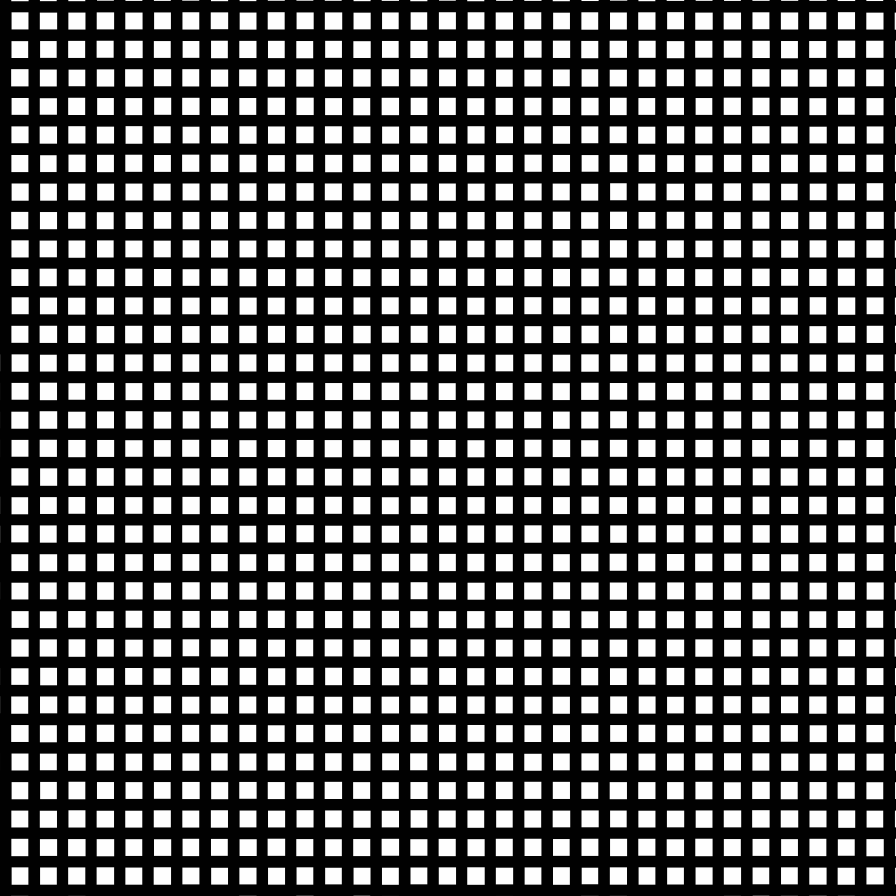
This pattern is drawn by a WebGL 2 fragment shader. Its source:

```glsl
#version 300 es
precision highp float;
// Black lattice with white square openings, about 31.4 repeats each way.
// Each cell is a box distance whose four sides are nudged slightly by a hash,
// so the edges look a little uneven, like a hand-cut screen.

uniform vec2 u_resolution;
out vec4 fragColor;

float hash(vec2 p) {
    return fract(sin(dot(p, vec2(127.1, 311.7))) * 43758.5453);
}

// Two independent offsets in -1..1 for a cell
vec2 cellJitter(vec2 cell, float seed) {
    return 2.0 * vec2(hash(cell + seed), hash(cell + seed + 17.3)) - 1.0;
}

void main() {
    float canvasSize = min(u_resolution.x, u_resolution.y);
    vec2 uv = gl_FragCoord.xy / canvasSize;

    // Grid with the first opening centred just inside the lower left corner
    float repeats = 31.436;
    vec2 grid = (uv - vec2(0.0222, 0.0223)) * repeats + 0.5;
    vec2 cell = floor(grid);
    vec2 local = fract(grid) - 0.5;

    // Uneven opening: low and high sides shift separately
    vec2 low = vec2(-0.299) + 0.010 * cellJitter(cell, 3.1);
    vec2 high = vec2(0.299) + 0.010 * cellJitter(cell, 8.7);

    // Distance inside each pair of sides, blended over one pixel
    vec2 inside = min(local - low, high - local);
    float pixel = repeats / canvasSize;
    vec2 coverage = clamp(inside / pixel + 0.5, 0.0, 1.0);

    vec3 latticeBlack = vec3(0.004);
    vec3 openingWhite = vec3(0.996);
    fragColor = vec4(mix(latticeBlack, openingWhite, coverage.x * coverage.y), 1.0);
}
```
